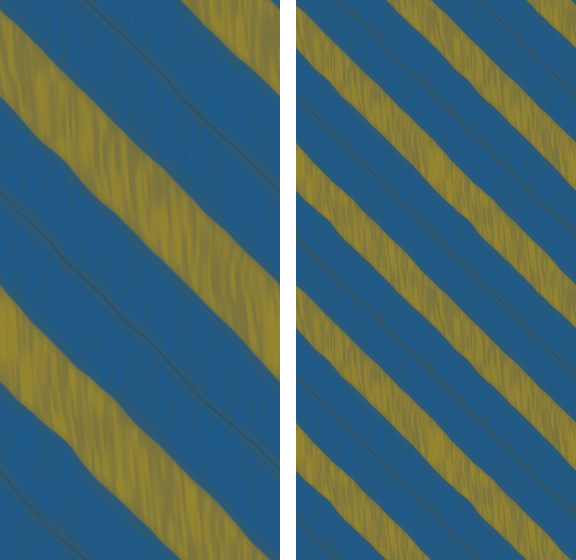
Left: one tile. Right: repeated 2 by 2.
Give the GLSL for this pattern, as a Shadertoy shader.

```glsl
// Diagonal blue and ochre painted bands with fine upright brush fibres and a thin seam.
const float BAND_CENTER = 0.193;   // ochre centre, in repeats
const float BAND_HALF   = 0.163;   // ochre half width
const float EDGE_SOFT   = 0.007;   // blur of the band edge
const float SEAM_HALF   = 0.005;   // thin line in the middle of the blue
const float SEAM_HALO   = 0.058;   // grey haze around the seam
const float EDGE_HALO   = 0.065;   // grey haze beside the ochre
const float WOBBLE      = 0.030;   // waviness of the bands
const float LEAN        = 0.014;   // bend of the fibres across a band
const float RAGGED      = 0.050;   // fibres pulled through the haze
const vec2  REPEATS     = vec2(1.0, 2.0);
const vec3  BLUE        = vec3(0.120, 0.352, 0.535);
const vec3  BLUE_DARK   = vec3(0.145, 0.340, 0.480);
const vec3  BLUE_GREY   = vec3(0.190, 0.350, 0.445);
const vec3  SEAM_COLOR  = vec3(0.165, 0.310, 0.405);
const vec3  OCHRE       = vec3(0.595, 0.530, 0.185);
const vec3  OCHRE_DARK  = vec3(0.460, 0.435, 0.255);
const vec3  OCHRE_GREY  = vec3(0.440, 0.435, 0.270);
const float TAU         = 6.2831853;

float hash(vec2 p) {
    return fract(sin(dot(p, vec2(127.1, 311.7))) * 43758.5453);
}

// Value noise with whole cells per repeat, wrapping at the canvas edges
float wrapNoise(vec2 p, vec2 cells, float seed) {
    vec2 period = cells * REPEATS;
    p *= cells;
    vec2 i = floor(p);
    vec2 f = p - i;
    f = f * f * (3.0 - 2.0 * f);
    vec2 a = mod(i, period);
    vec2 b = mod(i + 1.0, period);
    float low  = mix(hash(a + seed), hash(vec2(b.x, a.y) + seed), f.x);
    float high = mix(hash(vec2(a.x, b.y) + seed), hash(b + seed), f.x);
    return mix(low, high, f.y);
}

// Long, thin strokes at two widths
float fibres(vec2 p) {
    float fine  = wrapNoise(p, vec2(88.0, 9.0), 3.0);
    float broad = wrapNoise(p, vec2(41.0, 6.0), 17.0);
    return 0.6 * fine + 0.4 * broad;
}

void mainImage(out vec4 fragColor, in vec2 fragCoord) {
    vec2 p = fragCoord / iResolution.xy * REPEATS;
    float pixel = 1.5 / iResolution.x;

    // Wavy diagonal coordinate, one unit per repeat
    float wave = wrapNoise(p, vec2(5.0), 29.0) - 0.5
               + 0.4 * (wrapNoise(p, vec2(12.0), 41.0) - 0.5);
    float diagonal = -(p.x + p.y) + WOBBLE * wave;
    float fromOchre = abs(fract(diagonal - BAND_CENTER + 0.5) - 0.5);
    float inside = BAND_HALF - fromOchre;
    float fromSeam = 0.5 - fromOchre;

    // Fibres bend across each band and drift sideways
    float bend = LEAN * cos(TAU * (diagonal - 0.03));
    float drift = 0.025 * (wrapNoise(p, vec2(4.0, 5.0), 53.0) - 0.5);
    float fibre = fibres(p + vec2(bend + drift, 0.0));
    float stroke = smoothstep(0.22, 0.75, fibre);
    float patches = wrapNoise(p, vec2(6.0, 8.0), 67.0);

    // Ochre paint, duller towards its edges
    vec3 ochre = mix(OCHRE_DARK, OCHRE, 0.25 + 0.65 * stroke + 0.15 * (patches - 0.5));
    float dull = 1.0 - smoothstep(0.0, 0.045, inside + 0.02 * (fibre - 0.5));
    ochre = mix(ochre, OCHRE_GREY, 0.65 * dull);

    // Blue paint, with ragged grey haze by the ochre and the seam
    vec3 blue = mix(BLUE_DARK, BLUE, 0.3 + 0.7 * stroke);
    float pull = RAGGED * (fibre - 0.5) + 0.02 * (patches - 0.5);
    float edgeHaze = 1.0 - smoothstep(0.3 * EDGE_HALO, EDGE_HALO, -inside + pull);
    float seamHaze = 1.0 - smoothstep(0.2 * SEAM_HALO, SEAM_HALO, fromSeam + 0.6 * pull);
    blue = mix(blue, BLUE_GREY, 0.8 * max(edgeHaze, seamHaze));

    // Thin seam, of uneven strength
    float seam = 1.0 - smoothstep(0.0, SEAM_HALF + pixel, fromSeam);
    blue = mix(blue, SEAM_COLOR, seam * (0.6 + 0.4 * patches));

    float soft = max(EDGE_SOFT, pixel);
    vec3 color = mix(blue, ochre, smoothstep(-soft, soft, inside));
    fragColor = vec4(color, 1.0);
}
```
